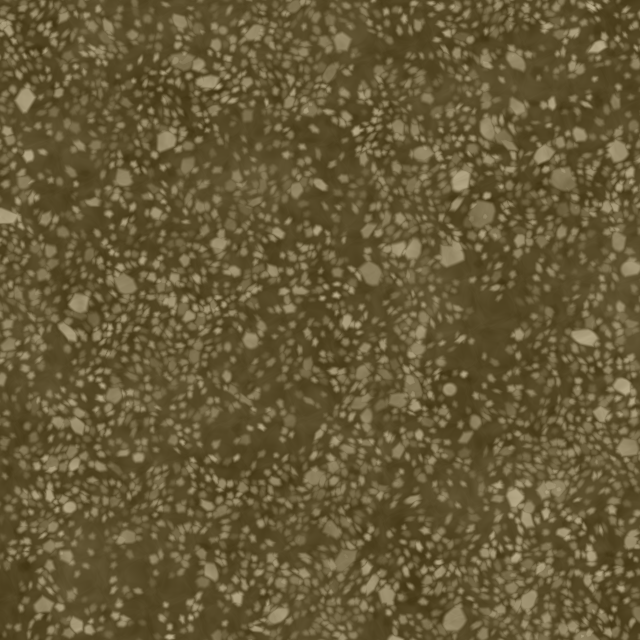
This texture is drawn by a Shadertoy shader. Its source:

```glsl
// Olive-brown gravel: pale, soft-edged angular grains strewn over dark earth.
// Three sizes of cellular layers scatter jittered polygons; layered sines
// make sparse and crowded patches and shade the ground.

const float TAU = 6.2832;
const float EDGE_SOFTNESS = 0.0036;
const vec3 EARTH_DARK = vec3(0.27, 0.22, 0.09);
const vec3 GRAIN_PALE = vec3(0.68, 0.63, 0.50);

vec3 hash3(vec2 p) {
    vec3 q = fract(p.xyx * vec3(0.1031, 0.1030, 0.0973));
    q += dot(q, q.yzx + 33.33);
    return fract((q.xxy + q.yzz) * q.zyx);
}

mat2 rotation(float angle) {
    float c = cos(angle), s = sin(angle);
    return mat2(c, s, -s, c);
}

// Layered warped sines, roughly -1 to 1
float patches(vec2 p, float frequency) {
    float sum = 0.0, weight = 0.5;
    p *= frequency;
    for (int i = 0; i < 4; i++) {
        p = rotation(1.1) * p + 0.7 * sin(p.yx * 0.8 + float(i) * 2.3);
        sum += weight * sin(p.x) * cos(p.y) * 1.4;
        p *= 1.75;
        weight *= 0.62;
    }
    return sum;
}

// Signed distance to an irregular five-sided grain
float grainDistance(vec2 q, float radius, float stretch, vec2 id) {
    q *= vec2(1.0 / stretch, stretch);
    float d = -radius;
    for (int i = 0; i < 5; i++) {
        vec3 h = hash3(id + float(i) * 7.3);
        float angle = (float(i) + 0.6 * (h.x - 0.5)) * TAU / 5.0;
        float side = radius * mix(0.75, 1.1, h.y);
        d = max(d, dot(q, vec2(cos(angle), sin(angle))) - side);
    }
    // Rounding term keeps corners from growing into spikes
    return max(d, length(q) - radius * 1.08);
}

// Brightest grain over p; sizes are fractions of a cell
float grainLayer(vec2 p, float cells, float density, vec2 sizes, vec2 tones, float seed) {
    vec2 g = p * cells;
    vec2 base = floor(g);
    float softness = EDGE_SOFTNESS * cells;
    float tone = 0.0;
    for (int y = -1; y <= 1; y++) {
        for (int x = -1; x <= 1; x++) {
            vec2 cell = base + vec2(x, y);
            vec2 id = cell + seed;
            vec3 place = hash3(id);
            vec3 look = hash3(id + 51.7);
            vec3 form = hash3(id + 113.9);
            float crowding = 1.0 + 0.75 * patches((cell + 0.5) / cells, 13.0);
            if (place.z > density * crowding) continue;

            vec2 center = cell + 0.5 + 0.75 * (place.xy - 0.5);
            vec2 q = rotation(look.x * TAU) * (g - center);
            float radius = mix(sizes.x, sizes.y, look.y * look.y);
            float stretch = mix(1.0, 1.36, form.x * form.x);
            float d = grainDistance(q, radius, stretch, id);
            float cover = 1.0 - smoothstep(-softness, softness, d);
            tone = max(tone, cover * mix(tones.x, tones.y, look.z));
        }
    }
    return tone;
}

// Earth tone with broad shading, fine mottling and small dark pits
float groundTone(vec2 p) {
    float broad = 0.085 * patches(p + 3.1, 15.0);
    float fine = 0.06 * patches(p + 8.4, 110.0);
    float pits = grainLayer(p, 40.0, 0.3, vec2(0.25, 0.42), vec2(0.03, 0.1), 401.0);
    return max(0.145 + broad + fine - pits, -0.05);
}

void mainImage(out vec4 fragColor, in vec2 fragCoord) {
    vec2 p = fragCoord / iResolution.y;

    // Bend the cell lattice slightly so that no rows show
    vec2 bent = p + 0.004 * sin(p.yx * 47.0 + 2.0 * sin(p * 19.0));

    float fine = grainLayer(bent, 72.0, 0.64, vec2(0.28, 0.44), vec2(0.22, 0.92), 17.0);
    float medium = grainLayer(bent, 43.0, 0.40, vec2(0.24, 0.42), vec2(0.3, 0.95), 139.0);
    float large = grainLayer(bent, 22.0, 0.13, vec2(0.24, 0.45), vec2(0.5, 1.0), 263.0);
    float grains = max(fine, max(medium, large));

    // Broad light and gentle mottling on the grains
    grains *= 0.97 + 0.22 * patches(p + 1.7, 17.0) + 0.12 * patches(p + 5.6, 90.0);

    float ground = groundTone(p);
    float tone = ground + grains * (1.0 - ground);
    fragColor = vec4(mix(EARTH_DARK, GRAIN_PALE, tone), 1.0);
}
```
